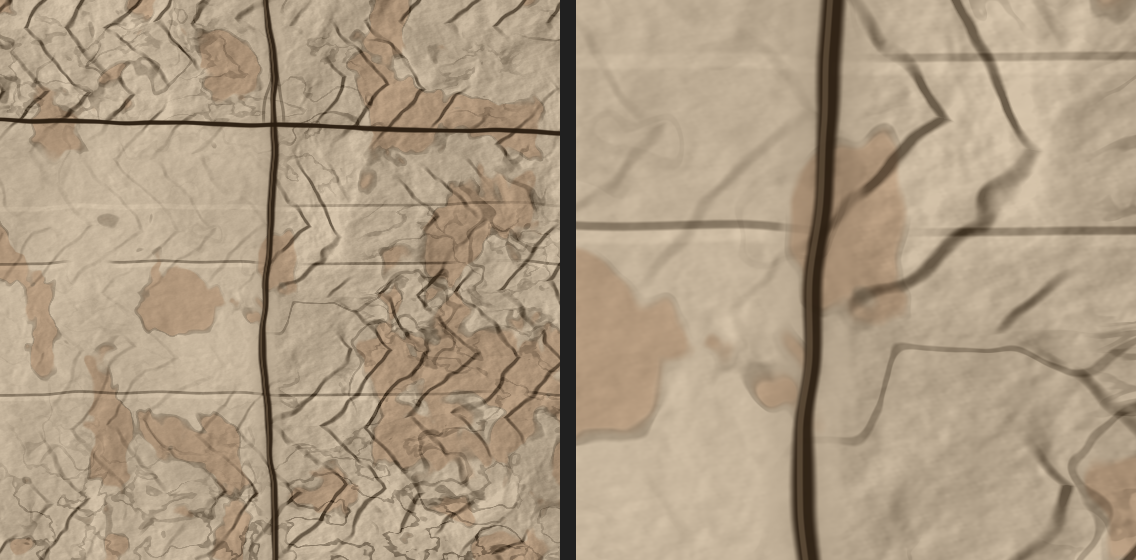
Left, the full canvas; right, a detail of the centre.
A WebGL 2 fragment shader for this texture:

```glsl
#version 300 es
precision highp float;

uniform vec2 u_resolution;
out vec4 fragColor;

float hash(vec2 p) {
    return fract(sin(dot(p, vec2(127.1, 311.7))) * 43758.5);
}

float noise(vec2 p) {
    vec2 i = floor(p), f = fract(p);
    f = f * f * (3.0 - 2.0 * f);
    return mix(mix(hash(i), hash(i + vec2(1, 0)), f.x),
               mix(hash(i + vec2(0, 1)), hash(i + vec2(1, 1)), f.x), f.y);
}

float fbm(vec2 p) {
    float sum = 0.0, amp = 0.53;
    for (int i = 0; i < 4; i++) {
        sum += amp * noise(p);
        p = mat2(1.6, 1.2, -1.2, 1.6) * p + 3.7;
        amp *= 0.5;
    }
    return sum;
}

float line(float d, float width) {
    return 1.0 - smoothstep(width * 0.4, width, abs(d));
}

// Smooth on the left slab, rough on the right, along the top and at the foot
float roughness(vec2 p) {
    float slab = max(smoothstep(0.46, 0.52, p.x), smoothstep(0.76, 0.8, p.y));
    return min(mix(0.2, 1.0, slab) + 0.5 * smoothstep(0.32, 0.08, p.y), 1.1);
}

vec2 warp(vec2 p) {
    return p + 0.075 * (vec2(fbm(p * 8.0), fbm(p * 8.0 + 17.0)) - 0.5);
}

// Overlapping chevron folds, four rows with their tips to the right
float chevrons(vec2 q) {
    float fold = abs(fract(q.y / 0.24) - 0.5) * 0.24;
    float f = fract((q.x + 0.95 * fold) * 13.0);
    float patchy = smoothstep(0.25, 0.65, noise(q * vec2(9.0, 11.0) + 4.0));
    return smoothstep(0.0, 0.16, f) * (1.0 - f) * patchy;
}

float relief(vec2 p) {
    vec2 q = warp(p);
    float rough = roughness(p);
    return 0.024 * rough * chevrons(q)
         + (0.012 + 0.022 * rough) * fbm(q * 15.0)
         + (0.003 + 0.004 * rough) * fbm(p * vec2(45.0, 70.0));
}

void main() {
    vec2 p = gl_FragCoord.xy / u_resolution;
    vec2 q = warp(p);
    float rough = roughness(p);

    // Side light on the relief
    float slope = (relief(p) - relief(p + 0.003 * vec2(0.9, -0.3))) / 0.003;
    float tone = 0.85 + 0.2 * clamp(slope, -2.4, 0.8);
    tone += 0.2 * (fbm(p * 5.0 + 9.0) - 0.5) - 0.05 * rough;
    tone += 0.07 * (fbm(p * vec2(90.0, 150.0)) - 0.5);
    tone += 0.06 * exp(-14.0 * dot(p - vec2(0.2, 0.5), p - vec2(0.2, 0.5)));

    // Wandering wrinkles, finer ones near the foot
    float wrinkle = line(fbm(q * 7.0 + 31.0) - 0.5, 0.018);
    tone -= 0.24 * wrinkle * rough * smoothstep(0.35, 0.6, noise(p * 14.0));
    float fine = line(fbm(q * vec2(18.0, 26.0)) - 0.5, 0.045);
    tone -= 0.16 * fine * rough * smoothstep(0.4, 0.7, noise(p * 7.0 + 5.0));
    tone -= 0.18 * fine * smoothstep(0.2, 0.02, p.y);

    // Worn brown patches with shaded rims
    float wear = fbm(q * vec2(10.0, 9.0) + 53.0) + 0.05 * rough;
    float stain = smoothstep(0.63, 0.67, wear);
    tone -= 0.2 * line(wear - 0.64, 0.025) * smoothstep(0.25, 0.6, noise(p * 25.0));

    // Thin level seams, broken by the wear
    float wobble = 0.008 * (noise(vec2(p.x * 14.0, 2.0)) - 0.5);
    for (int i = 0; i < 3; i++) {
        float level = vec3(0.297, 0.531, 0.635)[i];
        float strength = i < 2 ? 0.35 : 0.22 * smoothstep(0.49, 0.55, p.x);
        float d = p.y - level - wobble;
        float broken = smoothstep(0.15, 0.5, noise(vec2(p.x * 12.0, level * 40.0)));
        tone -= strength * broken * line(d, 0.0035);
        tone += 0.06 * broken * line(d + 0.006, 0.006);
    }

    // Deep cracks: one upright, one slightly falling
    float across = p.x - 0.481 - 0.01 * sin(8.5 * p.y - 4.97)
                 - 0.006 * (noise(vec2(p.y * 22.0, 8.0)) - 0.5);
    float down = p.y - 0.787 + 0.024 * p.x
               - 0.005 * (noise(vec2(p.x * 18.0, 6.0)) - 0.5);
    float upWidth = 0.006 + 0.004 * noise(vec2(p.y * 16.0, 1.0));
    float levelWidth = 0.0045 + 0.002 * noise(vec2(p.x * 15.0, 3.0));
    tone = mix(tone, 0.88, 0.5 * line(abs(across) - 0.015, 0.011));
    tone -= 0.16 * exp(-abs(across) * 110.0) + 0.14 * exp(-abs(down) * 120.0);

    // Splayed creases above the crossing
    float splay = abs(across) - 0.018 * smoothstep(0.9, 0.79, p.y);
    tone -= 0.3 * line(splay, 0.004) * smoothstep(0.775, 0.79, p.y)
          * smoothstep(0.92, 0.85, p.y);

    tone = clamp(tone, 0.08, 1.05);
    vec3 color = mix(vec3(0.20, 0.15, 0.09), vec3(0.84, 0.77, 0.67), tone);
    color = mix(color, color * vec3(0.88, 0.80, 0.74), 0.75 * stain);

    // Dark crack floors with a paler thread in the upright one
    vec3 floorColor = mix(vec3(0.17, 0.12, 0.07), vec3(0.39, 0.32, 0.24),
                          0.7 * line(across + 0.002, 0.0025));
    color = mix(color, floorColor, 0.95 * line(across, upWidth));
    color = mix(color, vec3(0.16, 0.11, 0.06), 0.95 * line(down, levelWidth));
    fragColor = vec4(color, 1.0);
}
```
